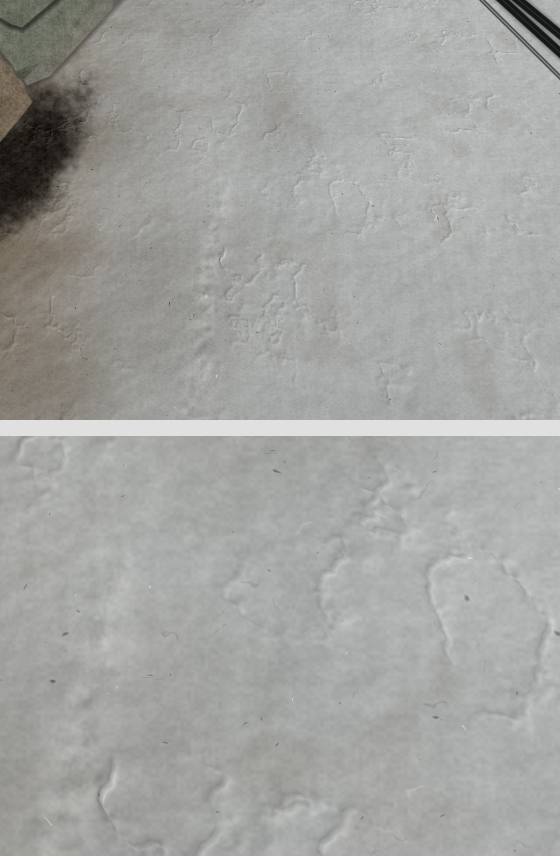
Top: the whole. Bottom: its middle third, enlarged.
Write a Shadertoy shader that draws this texture.

```glsl
// Worn pale concrete floor with a dark damp stain, stone steps and cables in the corners
#define MOTTLE 0.085     // broad cloudy patches
#define GRAIN 0.065      // fine surface grain
#define RELIEF 0.11      // trowel relief
#define CREASES 0.16     // sparse raised creases
#define SPECKS 0.13      // share of cells with a speck
#define SCRATCHES 0.12   // share of cells with a scratch
#define SEAM 0.06        // pale plaster seam
#define DIRT 0.80        // brown wash at the left

const vec3 PALE = vec3(0.675, 0.688, 0.685);
const vec3 GREY = vec3(0.588, 0.580, 0.562);
const vec3 BROWN = vec3(0.445, 0.395, 0.33);
const vec3 SOOT = vec3(0.105, 0.092, 0.075);
const vec3 MOSS_STONE = vec3(0.42, 0.44, 0.385);
const vec3 CUT_STONE = vec3(0.46, 0.45, 0.41);
const vec3 RUBBER = vec3(0.085, 0.09, 0.09);

float hash(vec2 p) {
    return fract(sin(dot(p, vec2(127.1, 311.7))) * 43758.5453);
}

float noise(vec2 p) {
    vec2 i = floor(p), f = fract(p);
    f = f * f * (3.0 - 2.0 * f);
    return mix(mix(hash(i), hash(i + vec2(1, 0)), f.x),
               mix(hash(i + vec2(0, 1)), hash(i + vec2(1, 1)), f.x), f.y);
}

float fbm(vec2 p) {
    float sum = 0.0, amp = 0.5;
    for (int i = 0; i < 5; i++) {
        sum += amp * noise(p);
        p = mat2(1.6, 1.2, -1.2, 1.6) * p + 7.3;
        amp *= 0.5;
    }
    return sum / 0.97;
}

// Thin broken ridges
float crease(vec2 p) {
    float ridge = 1.0 - abs(2.0 * fbm(p) - 1.0);
    return pow(ridge, 14.0) * smoothstep(0.48, 0.75, noise(p * 0.8 + 40.0));
}

// Signed distance to the line a-b, positive on its left
float side(vec2 p, vec2 a, vec2 b) {
    vec2 d = normalize(b - a), r = p - a;
    return d.x * r.y - d.y * r.x;
}

float corner(vec2 p, vec2 a, vec2 b, vec2 c) {
    return min(side(p, a, b), side(p, b, c));
}

float segment(vec2 p, vec2 a, vec2 b) {
    vec2 r = p - a, d = b - a;
    return length(r - d * clamp(dot(r, d) / dot(d, d), 0.0, 1.0));
}

float cover(float d, float soft) { return smoothstep(-soft, soft, d); }

// Scattered specks and scratches, dark or pale
float marks(vec2 q, float seed) {
    vec2 warp = vec2(noise(q * 5.0), noise(q * 5.0 + 17.0)) - 0.5;
    float sum = 0.0;
    for (int k = 0; k < 9; k++) {
        vec2 c = floor(q) + vec2(k % 3 - 1, k / 3 - 1), id = c + seed;
        float a = 6.2832 * hash(id + 57.3), size = hash(id + 83.1);
        vec2 dir = vec2(cos(a), sin(a));
        float tone = hash(id + 11.9) < 0.75 ? -1.0 : 0.8;
        vec2 r = q - c - vec2(hash(id), hash(id + 31.7)) + 0.16 * warp;
        float blob = length(vec2(dot(r, dir), 1.9 * side(r, vec2(0), dir)));
        float speck = smoothstep(0.04 + 0.10 * size * size, 0.02, blob);
        sum += tone * (0.07 + 0.17 * size) * step(hash(id + 5.1), SPECKS) * speck;
        r = q - c - vec2(hash(id + 71.3), hash(id + 43.9)) + 0.3 * warp;
        float line = segment(r, -dir * 0.3 * size, dir * 0.3 * size);
        sum += 0.06 * tone * step(hash(id + 19.4), SCRATCHES) * smoothstep(0.04, 0.005, line);
    }
    return sum;
}

vec3 floorColor(vec2 p) {
    float depth = 1.0 / (1.9 - p.y);
    vec2 q = vec2((p.x - 0.67) * depth, 1.6 * depth);
    float cloud = fbm(q * 6.0 + 3.0), patchy = fbm(q * 15.0 + 20.0);

    // Worn grey over the pale ground
    float worn = smoothstep(0.95, 0.08, p.x + 0.45 * (cloud - 0.5));
    worn += 0.45 * smoothstep(0.53, 0.75, patchy);
    vec3 col = mix(PALE, GREY, min(worn * 0.9, 1.0));
    col += MOTTLE * (cloud + 0.6 * patchy - 0.8);
    col += 0.025 * smoothstep(0.6, 1.3, p.x) * p.y - 0.02 * smoothstep(0.3, 0.0, p.y);

    // Brown wash and soot stain
    float wash = smoothstep(0.34, -0.04, p.x + 0.22 * (patchy - 0.5));
    col = mix(col, BROWN, DIRT * wash * smoothstep(-0.35, 0.35, p.y));
    vec2 r = p - vec2(0.055, 0.615);
    vec2 s = vec2(dot(r, vec2(0.57, 0.82)) / 0.23, dot(r, vec2(0.82, -0.57)) / 0.11);
    float edge = length(s) + 0.5 * fbm(p * 14.0) + 0.35 * fbm(p * 60.0) - 0.42;
    float soot = smoothstep(1.25, 0.45, edge) * (0.82 + 0.28 * fbm(p * 70.0));
    col = mix(col, SOOT, min(soot, 1.0));

    // Plaster seam, relief and creases
    float seamX = p.x - mix(0.455, 0.53, p.y / 0.6) - 0.05 * (fbm(p * 12.0) - 0.5);
    float seam = exp(-seamX * seamX / 0.0007) * smoothstep(0.68, 0.45, p.y);
    col += SEAM * seam * smoothstep(0.35, 0.65, fbm(p * 48.0));
    float relief = fbm(q * 60.0) - fbm(q * 60.0 + vec2(0.3, -0.3));
    float folds = crease(q * 17.0) - crease(q * 17.0 + vec2(0.05, -0.05));
    col += (RELIEF * relief + CREASES * folds) * (0.7 + 1.2 * seam);

    // Grain and flecks
    float grain = 0.45 * noise(p * vec2(150, 230)) + 0.55 * noise(p * 360.0 + 5.0);
    col += GRAIN * (grain - 0.5) * (1.0 + 0.6 * soot);
    float flecks = marks(q * 32.0, 4.0) + 0.7 * marks(q * 62.0, 91.0);
    return col + flecks * (1.0 - 0.7 * soot);
}

void mainImage(out vec4 fragColor, in vec2 fragCoord) {
    vec2 p = fragCoord / iResolution.y;
    float soft = 0.8 / iResolution.y + 0.0005;
    vec3 col = floorColor(p);

    // Stone steps
    vec2 w = p + 0.004 * (noise(p * 40.0) - 0.5);
    float rough = 0.13 * fbm(p * 55.0) + 0.08 * noise(p * 260.0) - 0.105;
    vec2 foot = vec2(0.065, 0.797), heel = vec2(0.118, 0.818);
    float slab = min(corner(w, vec2(0, 0.88), foot, heel), side(w, heel, vec2(0.27, 0.983)));
    float top = cover(side(w, vec2(0.115, 0.87), vec2(0.243, 1)), 0.003);
    float front = cover(side(w, vec2(0.04, 0.833), vec2(0.115, 0.857)), 0.003);
    vec3 stone = mix(CUT_STONE, MOSS_STONE * mix(0.8, 1.0, front), top);
    col *= 1.0 - 0.35 * smoothstep(-0.016, 0.0, slab);
    col = mix(col, stone + rough, cover(min(slab, 0.268 - w.x), soft));
    float upper = corner(w, vec2(0, 0.957), vec2(0.052, 0.934), vec2(0.13, 1));
    col *= 1.0 - 0.5 * smoothstep(-0.018, -0.004, upper);
    col = mix(col, MOSS_STONE * 0.95 + rough, cover(upper, soft));
    float block = corner(w, vec2(0, 0.661), vec2(0.078, 0.757), vec2(0.028, 0.842));
    block = min(block, 0.842 - w.y);
    col = mix(col, BROWN + 1.2 * rough, cover(block, soft));

    // Cables
    p.x -= iResolution.x / iResolution.y - 1.3333;
    float thin = segment(p, vec2(1.125, 1.022), vec2(1.36, 0.79));
    col = mix(col, RUBBER * 2.8, cover(0.005 - thin, soft));
    col = mix(col, GREY * 0.92, cover(0.0018 - thin, 0.0015));
    for (float k = 0.0; k < 2.0; k++) {
        float cable = segment(p, vec2(1.172 + 0.036 * k, 1.022), vec2(1.365, 0.846 + 0.046 * k));
        col *= 1.0 - 0.25 * smoothstep(0.022, 0.008, cable);
        col = mix(col, RUBBER, cover(0.0105 - cable, soft));
        col += 0.08 * smoothstep(0.003, 0.0, cable);
    }
    fragColor = vec4(clamp(col, 0.0, 1.0), 1.0);
}
```
